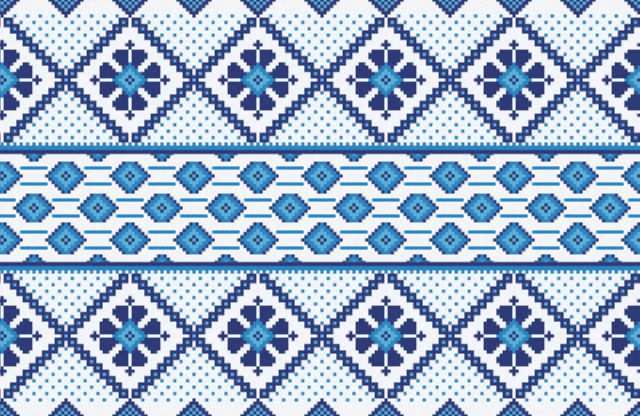
Write a Shadertoy shader that draws this pattern.

```glsl
const vec3 WHITE = vec3(0.95, 0.96, 0.97);
const vec3 NAVY  = vec3(0.18, 0.23, 0.47);
const vec3 BLUE  = vec3(0.18, 0.52, 0.75);
const vec3 SKY   = vec3(0.36, 0.70, 0.84);

float hash(vec2 p) {
    return fract(sin(dot(p, vec2(12.9, 78.2))) * 4375.5);
}

// Distance to the nearest multiple of the period
float fold(float x, float period) {
    return abs(x - period * floor(x / period + 0.5));
}

// Concentric stitched diamond, indexed by taxicab distance
vec3 diamond(float d) {
    if (d > 5.5) return NAVY;
    if (d > 3.5) return BLUE;
    if (d > 1.5) return SKY;
    return d > 0.5 ? NAVY : SKY;
}

// Staggered small diamonds joined by pairs of bars
vec3 latticeBand(vec2 p, vec2 cell) {
    float row = floor(cell.y / 10.0 + 0.5);
    float shift = 10.0 * mod(row + 1.0, 2.0);
    float y = cell.y - 10.0 * row;
    float d = fold(cell.x - shift, 20.0) + abs(y);
    if (d < 6.5) return diamond(d);
    float barX = fold(p.x - shift - 10.0, 20.0);
    float barY = abs(abs(p.y - 10.0 * row) - 2.5);
    return barX < 4.3 && barY < 0.5 ? BLUE : WHITE;
}

// Eight petals around a diamond, with a small cross on each axis
vec3 flower(vec2 q) {
    float a = max(q.x, q.y), b = min(q.x, q.y), d = a + b;
    if (d < 5.5) return diamond(d);
    bool petal = b > 0.5 && a - b > 1.5 && a < 9.5 && d < 13.5;
    bool plus = abs(a - 11.0) + b < 1.5;
    return petal || plus ? NAVY : WHITE;
}

// Linked squares forming large diamonds, dotted triangles between them
vec3 flowerBand(vec2 cell) {
    vec2 q = vec2(fold(cell.x, 40.0), abs(cell.y - 40.0));
    float edge = fold(cell.x, 20.0) + abs(cell.y - 67.0);
    if (cell.y > 59.5 && edge < 7.5)
        return edge > 5.5 || mod(edge, 2.0) < 0.5 ? NAVY : SKY;

    // Chain of 3x3 squares stepping two cells along the diagonal
    float link = clamp(2.0 * floor((q.x - q.y + 20.0) / 4.0 + 0.5), 2.0, 20.0);
    vec2 k = abs(q - vec2(link, 20.0 - link));
    float ring = max(k.x, k.y);
    if (ring < 0.5) return SKY;
    if (ring < 1.5) return NAVY;

    if (q.x + q.y < 20.0) return flower(q);
    bool dotted = q.x + q.y > 22.5 && q.y < 20.5;
    bool stitch = mod(cell.y, 2.0) < 0.5 && mod(cell.x + cell.y, 4.0) < 0.5;
    return dotted && stitch ? BLUE : WHITE;
}

vec3 pattern(vec2 p) {
    p.y = abs(p.y);
    vec2 cell = floor(p + 0.5);
    if (p.y < 16.9) return latticeBand(p, cell);
    // Border stripes and teeth
    if (p.y < 18.1) return NAVY;
    if (p.y < 19.5) return BLUE;
    if (p.y < 20.5) return mod(cell.x, 2.0) < 0.5 ? BLUE : WHITE;
    return flowerBand(cell);
}

void mainImage(out vec4 fragColor, in vec2 fragCoord) {
    // Two hundred stitches span the canvas width
    vec2 p = (fragCoord - 0.5 * iResolution.xy) * 200.0 / iResolution.x;
    p.x += 99.4;

    // Average nearby samples for soft stitch edges
    vec3 color = vec3(0.0);
    for (int j = 0; j < 5; j++)
        for (int i = 0; i < 5; i++)
            color += pattern(p + (vec2(i, j) - 2.0) * 0.12);
    color /= 25.0;

    // Slight thread variation
    color += 0.015 * (hash(floor(p + 0.5)) - 0.5);
    fragColor = vec4(color, 1.0);
}
```
